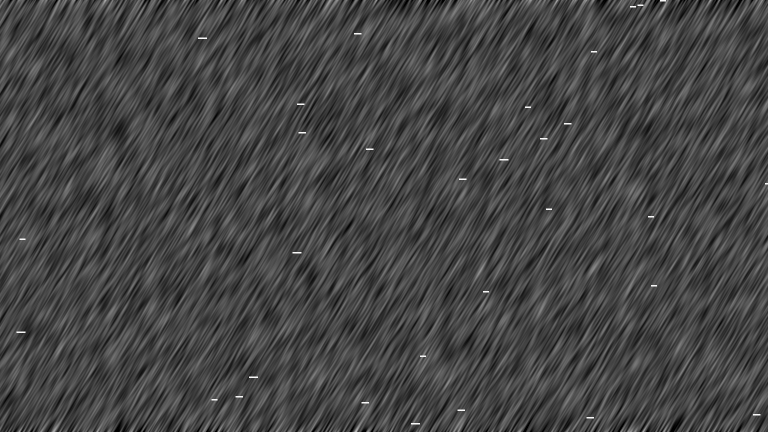
Give the GLSL for this texture, as a Shadertoy shader.

```glsl
// Slanted dark grey brushed streaks with a few tiny white horizontal dashes.

const float STREAK_ANGLE   = 1.03;   // radians above the horizontal
const float MEAN_GREY      = 0.268;
const float CONTRAST       = 0.315;
const float EDGE_BOOST     = 1.1;    // extra contrast at top and bottom
const float EDGE_WIDTH     = 0.013;
const vec3  DASH_COLOR     = vec3(0.97);
const int   DASH_COUNT     = 31;
const float DASH_THICKNESS = 1.0 / 288.0;
const float DASH_MIN_RATIO = 4.0;    // length over thickness
const float DASH_EXTRA     = 2.3;

// Noise layers: cells per canvas height along and across the streaks
const vec2 BROAD_CELLS  = vec2(8.0, 48.0);
const vec2 MEDIUM_CELLS = vec2(12.0, 105.0);
const vec2 FINE_CELLS   = vec2(15.0, 165.0);
const vec2 GRAIN_CELLS  = vec2(20.0, 225.0);
const vec4 LAYER_WEIGHTS = vec4(0.28, 0.56, 0.65, 0.48);

// Integer hash giving two values from 0 to 1
vec2 hash2(ivec2 cell) {
    uvec2 q = uvec2(cell) * uvec2(1597u, 3571u);
    uint n = (q.x ^ (q.y << 8)) * 747796u + q.y * 2891u + 977u;
    n = (n ^ (n >> 15)) * 73244475u;
    n = (n ^ (n >> 13)) * 73244475u;
    n ^= n >> 16;
    return vec2(n & 65535u, n >> 16) / 65535.0;
}

// Dot product of a random unit gradient with the offset from its corner
float cornerSlope(ivec2 cell, vec2 offset) {
    float angle = 6.28319 * hash2(cell).x;
    return dot(vec2(cos(angle), sin(angle)), offset);
}

float gradientNoise(vec2 p) {
    ivec2 cell = ivec2(floor(p));
    vec2 f = fract(p);
    vec2 blend = f * f * f * (f * (f * 6.0 - 15.0) + 10.0);
    float low = mix(cornerSlope(cell, f),
                    cornerSlope(cell + ivec2(1, 0), f - vec2(1.0, 0.0)), blend.x);
    float high = mix(cornerSlope(cell + ivec2(0, 1), f - vec2(0.0, 1.0)),
                     cornerSlope(cell + ivec2(1, 1), f - vec2(1.0)), blend.x);
    return mix(low, high, blend.y);
}

// Sum of stretched noise layers in the rotated streak frame
float streaks(vec2 p) {
    vec2 along = vec2(cos(STREAK_ANGLE), sin(STREAK_ANGLE));
    vec2 q = vec2(dot(p, along), dot(p, vec2(-along.y, along.x)));
    vec4 layers = vec4(gradientNoise(q * BROAD_CELLS + 311.3),
                       gradientNoise(q * MEDIUM_CELLS + 523.7),
                       gradientNoise(q * FINE_CELLS + 741.1),
                       gradientNoise(q * GRAIN_CELLS + 967.9));
    return dot(layers, LAYER_WEIGHTS);
}

// Antialiased coverage of the scattered dashes
float dashes(vec2 p, float aspect, float pixel) {
    float cover = 0.0;
    for (int i = 0; i < DASH_COUNT; i++) {
        vec2 place = hash2(ivec2(i, 7)) * vec2(aspect, 1.0);
        vec2 corner = floor(place / DASH_THICKNESS) * DASH_THICKNESS;
        float ratio = DASH_MIN_RATIO + floor(hash2(ivec2(i, 19)).x * DASH_EXTRA);
        vec2 halfSize = 0.5 * DASH_THICKNESS * vec2(ratio, 1.0);
        vec2 inside = halfSize - abs(p - corner - halfSize);
        vec2 box = clamp(inside / pixel + 0.5, 0.0, 1.0);
        cover = max(cover, box.x * box.y);
    }
    return cover;
}

void mainImage(out vec4 fragColor, in vec2 fragCoord) {
    float pixel = 1.0 / iResolution.y;
    float aspect = iResolution.x * pixel;
    vec2 p = fragCoord * pixel;

    // Streaks, stronger near the top and bottom borders
    float border = min(p.y, 1.0 - p.y);
    float gain = CONTRAST * (1.0 + EDGE_BOOST * exp(-border / EDGE_WIDTH));
    vec3 color = vec3(MEAN_GREY + gain * streaks(p));

    // White dashes on top
    color = mix(color, DASH_COLOR, dashes(p, aspect, pixel));
    fragColor = vec4(clamp(color, 0.0, 1.0), 1.0);
}
```
